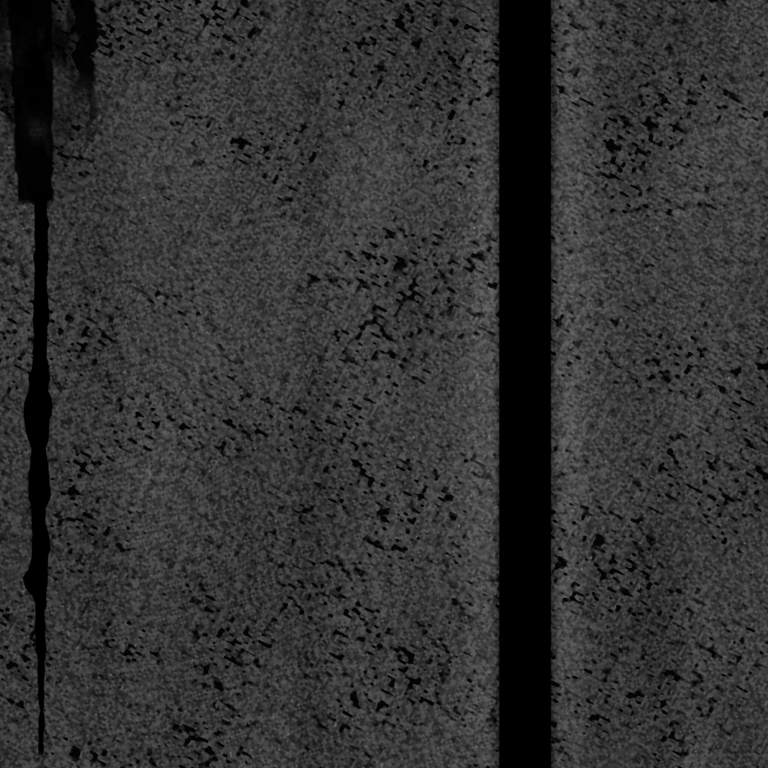
This texture is drawn by a WebGL 1 fragment shader. Its source:

```glsl
precision highp float;
// Weathered dark concrete with a black vertical channel and a ragged stained crack.
uniform vec2 u_resolution;

const float CHANNEL_LEFT = 0.650;
const float CHANNEL_RIGHT = 0.7175;
const float BASE_TONE = 0.238;
const float GRAIN_SCALE = 310.0;
const float GRAIN_AMOUNT = 0.30;
const float PIT_SCALE = 170.0;
const float PIT_DEPTH = 0.17;
const float SPECK_SCALE = 256.0;
const float STAIN_BOTTOM = 0.735;
const float CRACK_X = 0.053;

float hash(vec2 p) {
  return fract(sin(dot(p, vec2(127.1, 311.7))) * 43758.545);
}

float noise(vec2 p) {
  vec2 i = floor(p);
  vec2 f = fract(p);
  f = f * f * (3.0 - 2.0 * f);
  return mix(mix(hash(i), hash(i + vec2(1.0, 0.0)), f.x),
             mix(hash(i + vec2(0.0, 1.0)), hash(i + 1.0), f.x), f.y);
}

float fbm(vec2 p) {
  float sum = 0.0;
  float amp = 0.5;
  for (int i = 0; i < 5; i++) {
    sum += amp * noise(p);
    p = mat2(0.8, 0.6, -0.6, 0.8) * p * 2.05 + 17.3;
    amp *= 0.5;
  }
  return sum / 0.96875;
}

float bump(float x, float center, float width) {
  float d = (x - center) / width;
  return exp(-d * d);
}

// Fill between two vertical edges with a soft border.
float span(float x, float left, float right, float soft) {
  return smoothstep(left - soft, left + soft, x)
       * (1.0 - smoothstep(right - soft, right + soft, x));
}

// Broad light and shade, strongest beside the channel.
float broadTone(vec2 p) {
  float tone = BASE_TONE + 0.10 * (fbm(p * vec2(9.0, 5.0) + 3.1) - 0.5);
  tone += 0.035 * (noise(vec2(p.x * 22.0, p.y * 1.5)) - 0.5);
  tone += 0.050 * bump(p.x, 0.625, 0.028) + 0.065 * bump(p.x, 0.742, 0.020);
  tone -= 0.025 * (bump(p.x, 0.405, 0.018) + bump(p.x, 0.540, 0.018));
  tone -= 0.025 * bump(p.x, 0.84, 0.060);
  tone -= 0.025 * smoothstep(0.75, 1.0, p.y);
  tone -= 0.080 * (bump(p.x, CHANNEL_LEFT, 0.006) + bump(p.x, CHANNEL_RIGHT, 0.006));
  return tone;
}

// Fine grain, clustered dark pits and scattered pale specks.
float surface(vec2 p) {
  vec2 slanted = mat2(0.88, 0.47, -0.47, 0.88) * p;
  float cluster = fbm(p * 14.0 + 8.7);
  float grain = noise(slanted * GRAIN_SCALE) - 0.5;
  float pits = smoothstep(0.60, 0.95, noise(slanted * vec2(0.8, 1.2) * PIT_SCALE + 41.0));
  float specks = smoothstep(0.86, 1.0, noise(p * SPECK_SCALE + 73.0));
  float tone = GRAIN_AMOUNT * 0.65 * grain;
  tone -= PIT_DEPTH * pits * (0.45 + 1.3 * smoothstep(0.40, 0.70, cluster));
  return tone + 0.13 * specks;
}

// Crack tapering to the bottom, with ragged swellings on the way.
float crackMask(vec2 p) {
  float halfWidth = mix(0.002, 0.0085, smoothstep(0.0, 0.30, p.y));
  halfWidth += 0.008 * bump(p.y, 0.465, 0.045) + 0.005 * bump(p.y, 0.365, 0.03);
  halfWidth += 0.007 * bump(p.y, 0.245, 0.018) + 0.003 * bump(p.y, 0.29, 0.02);
  halfWidth += 0.007 * (fbm(vec2(p.x * 30.0, p.y * 65.0)) - 0.5);
  float center = CRACK_X - 0.004 * bump(p.y, 0.42, 0.09) - 0.006 * bump(p.y, 0.245, 0.018);
  center += 0.003 * (noise(vec2(2.0, p.y * 28.0)) - 0.5);
  float ends = smoothstep(0.012, 0.022, p.y) * (1.0 - smoothstep(0.74, 0.76, p.y));
  return ends * (1.0 - smoothstep(-0.001, 0.0015, abs(p.x - center) - halfWidth));
}

// Black block in the upper left corner.
float stainMask(vec2 p) {
  float ragged = 0.016 * (fbm(p * 55.0) - 0.5);
  float rise = p.y - STAIN_BOTTOM;
  float left = 0.023 - 0.045 * rise;
  float body = span(p.x + ragged * 0.5, left, 0.068, 0.002);
  float hole = smoothstep(0.55, 0.75, fbm(p * vec2(45.0, 25.0) + 5.0));
  hole = max(hole * 0.5, bump(length(p - vec2(0.048, 0.83)), 0.0, 0.014));
  return body * smoothstep(-0.006, 0.006, rise + ragged) * (1.0 - 0.45 * hole);
}

// Soot and a second dark run to the right of the block.
float sootMask(vec2 p) {
  float ragged = 0.030 * (fbm(p * 42.0 + 9.0) - 0.5);
  float run = span(p.x + ragged, 0.098, 0.126, 0.003) * smoothstep(0.86, 0.91, p.y + ragged);
  run = max(run, 0.6 * span(p.x + ragged, 0.113, 0.124, 0.003) * smoothstep(0.80, 0.84, p.y));
  float haze = span(p.x, -0.05, 0.105, 0.025) * smoothstep(0.70, 0.95, p.y);
  haze *= 0.30 + 0.55 * smoothstep(0.35, 0.65, fbm(p * vec2(40.0, 18.0)));
  return max(run * 0.95, haze);
}

void main() {
  vec2 p = gl_FragCoord.xy / u_resolution;
  float pixel = 1.0 / u_resolution.x;
  float tone = max(broadTone(p) + surface(p), 0.015);
  tone *= 1.0 - sootMask(p);
  tone *= 1.0 - 0.97 * stainMask(p);
  tone *= 1.0 - crackMask(p);
  tone *= 1.0 - span(p.x, CHANNEL_LEFT, CHANNEL_RIGHT, pixel);
  gl_FragColor = vec4(vec3(clamp(tone, 0.0, 1.0)), 1.0);
}
```
